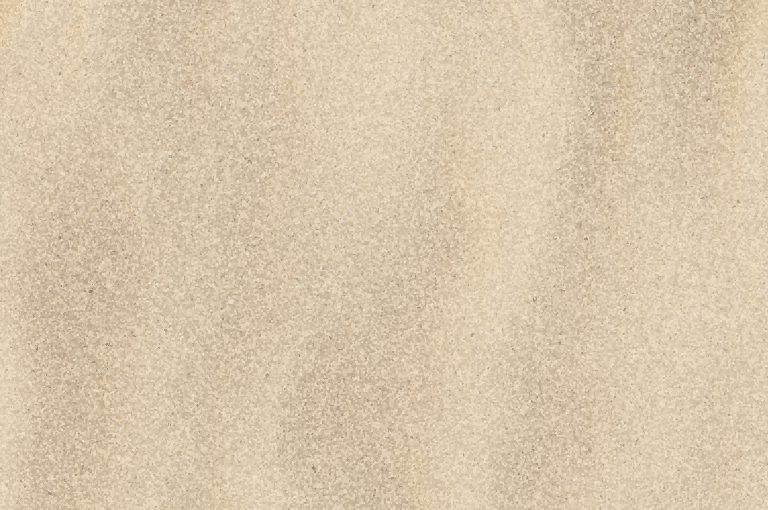
This texture is drawn by a WebGL 1 fragment shader. Its source:

```glsl
precision highp float;
uniform vec2 u_resolution;

vec3 hash3(vec2 cell) {
  vec3 q = fract(cell.xyx * vec3(0.1031, 0.1030, 0.0973));
  q += dot(q, q.yxz + 33.33);
  return fract((q.xxy + q.yzz) * q.zyx);
}

// Cellular noise: random values of nearby cells, blended by distance
vec3 softCells(vec2 p, float sharpness) {
  vec2 base = floor(p);
  vec3 total = vec3(0.0);
  float weightSum = 0.0;
  for (int j = -1; j <= 1; j++) {
    for (int i = -1; i <= 1; i++) {
      vec2 cell = base + vec2(float(i), float(j));
      vec2 offset = cell + 0.1 + 0.8 * hash3(cell + 57.0).xy - p;
      float weight = exp(-sharpness * dot(offset, offset));
      total += weight * hash3(cell + 211.0);
      weightSum += weight;
    }
  }
  return total / weightSum;
}

// Soft upright wind ripples, closer together toward the right
float duneHeight(vec2 p) {
  vec2 q = p;
  q.x += 0.06 * sin(3.1 * p.y + 2.0 * p.x + 0.6);
  q.x += 0.025 * sin(8.3 * p.y - 4.0 * p.x + 2.1);
  q.x += 0.010 * sin(19.0 * p.y + 7.0 * p.x);
  float broad = softCells(q * vec2(4.2, 1.7) + 8.0, 4.5).x;
  float narrow = softCells(q * vec2(9.5, 3.2) + 31.0, 4.5).y;
  float waves = sin(17.0 * q.x + 3.0 * q.x * q.x + 1.6 * sin(2.3 * p.y + 1.0));
  return 0.5 + 0.75 * (broad - 0.5) + 0.5 * (narrow - 0.5) + 0.15 * waves;
}

void main() {
  vec2 p = gl_FragCoord.xy / u_resolution.y;

  // Relief and side light
  float height = duneHeight(p);
  float slope = duneHeight(p + vec2(0.025, 0.008)) - height;
  float light = smoothstep(0.08, 0.92, height + 0.7 * slope);
  float warmth = smoothstep(-0.05, 0.2, slope) + 0.4 * smoothstep(0.35, 0.0, p.x);

  vec3 troughColor = vec3(0.815, 0.742, 0.645);
  vec3 crestColor = vec3(0.888, 0.822, 0.722);
  vec3 sand = mix(troughColor, crestColor, light);
  sand += vec3(0.004, -0.006, -0.026) * warmth;

  // Fine grains over coarser mottling, rougher in the troughs
  vec3 grain = softCells(p * 250.0, 11.0);
  vec3 mottle = softCells(p * 115.0 + 400.0, 8.0);
  float roughness = mix(1.0, 0.55, light);
  sand += roughness * (0.17 * (grain.x - 0.5) + 0.05 * (mottle.x - 0.5));

  // Amber, pale and dark mineral grains
  float amber = smoothstep(0.74, 0.92, grain.y) * (0.22 + 0.12 * warmth);
  float pale = smoothstep(0.92, 0.98, grain.z);
  float dark = smoothstep(0.955, 0.99, mottle.y) * smoothstep(0.5, 0.75, grain.z);
  dark += 0.6 * smoothstep(0.06, 0.02, grain.z);
  sand = mix(sand, vec3(0.76, 0.61, 0.42), amber * roughness);
  sand = mix(sand, vec3(0.95, 0.92, 0.87), 0.6 * pale);
  sand = mix(sand, vec3(0.47, 0.40, 0.32), 0.65 * min(dark, 1.0) * roughness);

  gl_FragColor = vec4(sand, 1.0);
}
```
